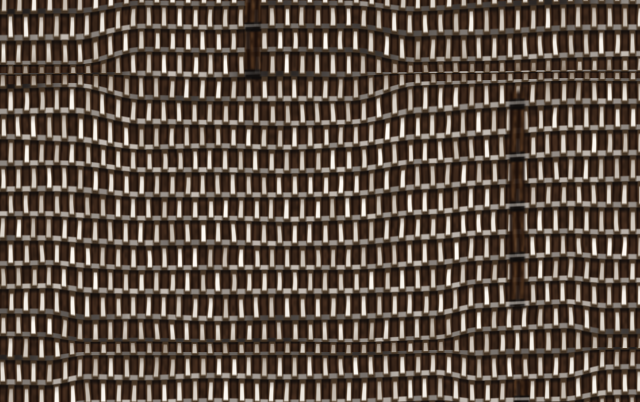
Give the GLSL for this texture, as a WebGL 1 fragment shader.

```glsl
precision highp float;
// Woven metal mesh: bright warp glints between wavy weft wires, with pinched seams and slubs.
uniform vec2 u_resolution;

#define COLUMNS 41.7
#define ROWS 16.92
#define GLINT_WIDTH 0.135
#define WIRE_WIDTH 0.105
#define WEAR 0.35
#define GROOVE vec3(0.10, 0.05, 0.03)
#define BROWN vec3(0.235, 0.155, 0.105)
#define BRONZE vec3(0.37, 0.285, 0.195)
#define STEEL vec3(0.77, 0.74, 0.71)
#define SHINE vec3(1.0, 0.985, 0.96)
#define BLACK vec3(0.055, 0.045, 0.042)

float hash(vec2 p) {
  return fract(sin(dot(p, vec2(127.1, 311.7))) * 43758.545);
}

float noise(vec2 p) {
  vec2 i = floor(p), f = fract(p);
  f = f * f * (3.0 - 2.0 * f);
  return mix(mix(hash(i), hash(i + vec2(1.0, 0.0)), f.x),
             mix(hash(i + vec2(0.0, 1.0)), hash(i + vec2(1.0, 1.0)), f.x), f.y);
}

// Soft strip around zero.
float band(float d, float halfWidth, float soft) {
  return 1.0 - smoothstep(halfWidth - soft, halfWidth + soft, abs(d));
}

// Span along one axis with soft ends.
float span(float x, float a, float b, float soft) {
  return smoothstep(a - soft, a + soft, x) * (1.0 - smoothstep(b - soft, b + soft, x));
}

// Rows drawn together around a seam: x is the row shift, y the local squeeze.
vec2 seam(float d, float strength) {
  float shift = d / sqrt(d * d + 0.0004) * exp(-abs(d) / 0.2);
  return strength * vec2(shift, exp(-d * d / 0.0011));
}

// Row coordinate and squeeze; the seams open into lens-shaped gaps.
vec2 weave(vec2 p) {
  float upperLens = span(p.x, 0.17, 0.60, 0.055);
  float lowerLens = max(span(p.x, -0.2, 0.105, 0.035), span(p.x, 0.715, 0.915, 0.035));
  vec2 pinch = seam(p.y - 0.182, 0.72 * (1.0 - upperLens))
             + seam(p.y - 0.864, 0.38 * (1.0 - lowerLens));
  float tilt = 0.4 * smoothstep(0.5, 1.0, p.x);
  float wobble = 0.12 * (noise(vec2(p.x * 9.0, p.y * 14.0)) - 0.5);
  return vec2(ROWS * p.y - 0.13 + tilt + wobble + pinch.x, pinch.y);
}

// Warp coordinate, with every second row set over by half a column.
float warpAt(float x, float row) {
  return x * COLUMNS - 0.71 + 0.5 * mod(row, 2.0);
}

// Loose bundle of bronze strands replacing the warp over a length.
float slub(vec2 p, float x, float top, float bottom) {
  return band(p.x - x, 0.012, 0.003) * span(p.y, top, bottom, 0.01);
}

void main() {
  vec2 p = gl_FragCoord.xy / u_resolution;
  p.y = 1.0 - p.y;
  vec2 pixel = vec2(COLUMNS, ROWS) / u_resolution;
  vec2 soft = max(vec2(0.06, 0.045), pixel * 0.8);

  vec2 w = weave(p);
  float row = floor(w.x);
  float along = w.x - row;
  float u = warpAt(p.x, row) + 0.1 * (noise(vec2(p.x * 30.0, p.y * 20.0)) - 0.5);
  float column = floor(u + 0.5);
  float s = u - column;
  float chance = hash(vec2(column, row));
  float grain = noise(p * vec2(COLUMNS, ROWS) * vec2(5.0, 4.0));

  // Brown cloth with a groove on either side of each glint
  vec3 color = mix(BROWN, GROOVE, 0.85 * band(abs(s) - 0.27, 0.07, 0.09));
  color *= 0.78 + 0.4 * grain;

  // Weft wire: shadow, steel dots and bronze crossings
  float line = floor(w.x + 0.5);
  float across = w.x - line;
  float dotU = warpAt(p.x, line);
  float dotColumn = floor(dotU + 0.5);
  float polish = smoothstep(0.1, 0.55, 0.55 * hash(vec2(line, 7.0))
               + 0.5 * noise(vec2(p.x * 7.0, line * 3.7)));
  polish *= 1.0 - WEAR * hash(vec2(dotColumn, line + 40.0));
  color = mix(color, BLACK, 0.75 * band(across - 0.1, 0.13, 0.09));
  float wire = band(across + 0.02, WIRE_WIDTH, soft.y);
  float bead = band(dotU - dotColumn, 0.27, 0.11);
  vec3 wireColor = mix(BRONZE * 0.72, mix(BLACK * 1.6, STEEL, polish), bead);
  color = mix(color, wireColor, wire);

  // Warp glint: bronze flanks around a tapered bright core
  float reach = span(along, 0.17 + 0.12 * chance, 0.95, 0.055);
  float offset = s - 0.08 * (chance - 0.5);
  float flank = band(offset, 0.2, 0.08) * span(along, 0.08, 1.0, 0.06);
  color = mix(color, BRONZE, 0.65 * flank);
  float core = band(offset, GLINT_WIDTH * (0.75 + 0.35 * along), soft.x);
  float wear = 1.0 - WEAR * hash(vec2(column + 31.0, row)) - 0.55 * w.y;
  vec3 shine = mix(STEEL, SHINE, smoothstep(0.15, 0.5, along));
  color = mix(color, shine, core * reach * wear);

  // Slubs: strands with a dark tie on every second weft wire
  float loose = max(slub(p, 0.395, -0.1, 0.20),
                max(slub(p, 0.808, 0.227, 0.765), slub(p, 0.815, 0.945, 1.1)));
  float strand = 0.5 + 0.5 * cos(6.2832 * (p.x * COLUMNS * 2.0 + 0.15 * sin(w.x)));
  vec3 bundle = mix(GROOVE, BRONZE * vec3(1.05, 0.9, 0.75), strand * (0.35 + 0.5 * grain));
  float tie = band(across, 0.2, 0.07) * mod(line, 2.0);
  bundle = mix(bundle, BLACK, tie);
  bundle = mix(bundle, STEEL * 0.75, tie * band(across + 0.06, 0.06, soft.y) * polish);
  color = mix(color, bundle, loose * 0.92);

  gl_FragColor = vec4(color, 1.0);
}
```
